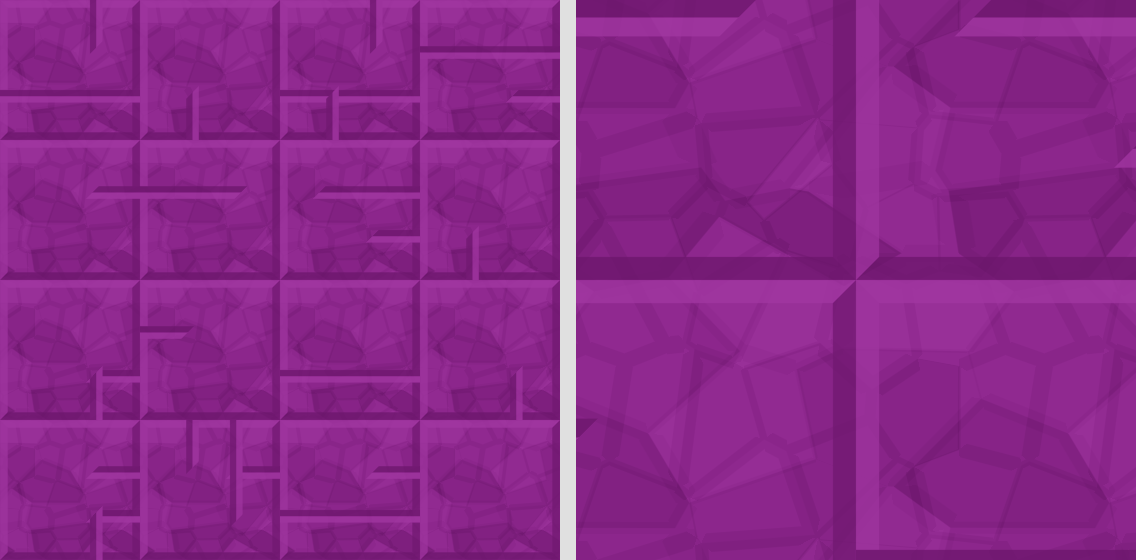
Left: the whole. Right: its middle third, enlarged.
Reproduce this texture procedurally as a WebGL 1 fragment shader.

```glsl
precision highp float;
// Purple stone blocks: a 4 by 4 grid of bevelled tiles sharing one faceted rock face.
// Two wrapping Voronoi layers make facets and veins; hashed grooves vary each tile.
// Everything adds up to one tone, which picks between dark, middle and light purple.

uniform vec2 u_resolution;

const vec3 MID_PURPLE = vec3(0.55, 0.15, 0.55);
const vec3 DARK_PURPLE = vec3(0.49, 0.12, 0.49);
const vec3 LIGHT_PURPLE = vec3(0.60, 0.19, 0.60);

const float TILES = 4.0;            // repeats across and down
const float BEVEL = 0.055;          // widths are in tiles
const float GROOVE = 0.045;
const float GROOVE_CHANCE = 0.45;
const float FIRST_LINE = 0.375;     // where grooves may run
const float LINE_STEP = 0.3125;
const float SHADOW = -1.6;          // tones of the two bevel sides
const float GLOW = 1.25;
const vec2 FACETS = vec2(3.0, 4.0); // large facets per tile
const vec2 CHIPS = vec2(5.0, 5.0);  // small stones per tile
const float VEIN = 0.13;            // widest vein, in stones
const float JITTER = 0.9;

vec2 hash2(vec2 p) {
  vec3 q = fract(p.xyx * vec3(0.1031, 0.1030, 0.0973));
  q += dot(q, q.yzx + 33.33);
  return fract((q.xx + q.yz) * q.zy);
}

// Antialiased inside test for a signed distance
float cover(float d, float blur) {
  return smoothstep(-blur, blur, d);
}

vec2 toSite(vec2 cell, vec2 offset, vec2 local, vec2 period, float seed) {
  vec2 h = hash2(mod(cell + offset, period) + seed);
  return offset + 0.5 + JITTER * (h - 0.5) - local;
}

float stoneId(vec2 cell, vec2 period, float seed) {
  return hash2(mod(cell, period) + seed + 41.0).x;
}

// Wrapping Voronoi: x = distance to the edge, y = own id, z = neighbour id
vec3 stones(vec2 p, vec2 period, float seed) {
  vec2 cell = floor(p), local = fract(p);
  vec2 nearest = vec2(0.0), own = vec2(0.0);
  float best = 8.0;
  for (int j = -1; j <= 1; j++)
  for (int i = -1; i <= 1; i++) {
    vec2 offset = vec2(float(i), float(j));
    vec2 r = toSite(cell, offset, local, period, seed);
    if (dot(r, r) < best) {
      best = dot(r, r);
      nearest = r;
      own = offset;
    }
  }
  float edge = 8.0;
  vec2 other = own;
  for (int j = -2; j <= 2; j++)
  for (int i = -2; i <= 2; i++) {
    vec2 offset = own + vec2(float(i), float(j));
    vec2 r = toSite(cell, offset, local, period, seed);
    vec2 gap = r - nearest;
    if (dot(gap, gap) > 0.0001) {
      float d = dot(0.5 * (nearest + r), normalize(gap));
      if (d < edge) {
        edge = d;
        other = offset;
      }
    }
  }
  return vec3(edge, stoneId(cell + own, period, seed), stoneId(cell + other, period, seed));
}

// Dark, middle or light facet, blended with its neighbour at the edge
float facetTone(vec3 stone, float blur) {
  vec2 tone = step(0.66, stone.yz) - step(stone.yz, vec2(0.3));
  return mix(tone.y, tone.x, cover(stone.x, blur));
}

float veinMask(vec3 stone, float blur) {
  float width = VEIN * fract(stone.y + stone.z);
  return cover(width - stone.x, blur);
}

float rockTone(vec2 p, float blur) {
  vec3 facet = stones(p * FACETS, FACETS, 7.0);
  vec3 chip = stones(p * CHIPS, CHIPS, 23.0);
  float tone = 0.65 * facetTone(facet, blur * FACETS.y);
  tone += 0.28 * facetTone(chip, blur * CHIPS.y);
  tone -= 0.3 * veinMask(facet, blur * FACETS.y);
  return tone - 0.5 * veinMask(chip, blur * CHIPS.y);
}

// Shadow before the line, glow after it
float ridge(float side, float blur) {
  return mix(SHADOW, GLOW, cover(side, blur));
}

void main() {
  vec2 p = TILES * gl_FragCoord.xy / u_resolution;
  p.y = TILES - p.y; // downward, so both axes are lit alike
  float blur = 0.75 * TILES / min(u_resolution.x, u_resolution.y);
  vec2 tile = floor(p), local = fract(p);
  float rock = rockTone(local, blur);

  // Mitred bevels along the tile joints
  vec2 side = fract(p + 0.5) - 0.5;
  vec2 away = abs(side);
  float bevel = mix(0.85 * ridge(side.x, blur), ridge(side.y, blur), cover(away.x - away.y, blur));
  float tone = mix(rock, bevel + 0.25 * rock, cover(BEVEL - min(away.x, away.y), blur));

  // Slant-ended grooves that start at a tile edge
  for (int axis = 0; axis < 2; axis++)
  for (int k = 0; k < 2; k++) {
    vec2 q = axis == 0 ? local : local.yx;
    vec2 h = hash2(tile + vec2(11.0 + 10.0 * float(k), 5.0 + 10.0 * float(axis)));
    float across = q.y - FIRST_LINE - LINE_STEP * float(k);
    float along = q.x + across;
    if (fract(h.y * 17.0) > 0.5) along = 1.0 - along;
    float reach = 0.34 + 0.38 * floor(3.0 * h.y * h.y);
    float mask = cover(reach - along, blur) * cover(GROOVE - abs(across), blur);
    float strength = axis == 0 ? 1.0 : 0.85;
    float groove = strength * ridge(across, blur) + 0.25 * rock;
    tone = mix(tone, groove, mask * step(h.x, GROOVE_CHANCE));
  }

  vec3 color = MID_PURPLE + max(tone, 0.0) * (LIGHT_PURPLE - MID_PURPLE);
  color += max(-tone, 0.0) * (DARK_PURPLE - MID_PURPLE);
  gl_FragColor = vec4(color, 1.0);
}
```
